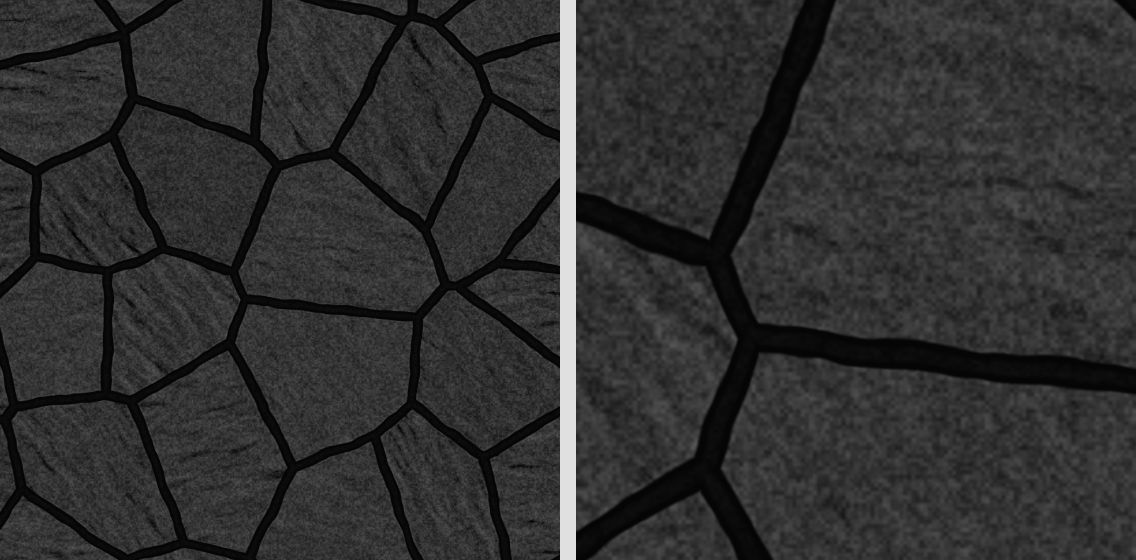
Left: the whole. Right: its middle third, enlarged.
Reproduce this texture procedurally as a three.js fragment shader.

```glsl
// Dark slate paving: irregular stones split by narrow, near-black joints.
// A warped Voronoi diagram gives stones and joint distance; fine grain and
// embossed, per-stone directional noise give the cleft rock surface.

varying vec2 vUv;

const float STONES_ACROSS = 4.3;
const float JITTER = 0.92;          // irregularity of stone centres
const float JOINT_HALF_WIDTH = 0.0088;
const float EDGE_SOFTNESS = 0.0013;
const float WOBBLE = 0.007;         // waviness of the joints
const float STONE_TONE = 0.199;
const float STONE_VARIATION = 0.028;
const float GRAIN = 0.15;
const float MOTTLE = 0.045;
const float RELIEF = 0.24;
const float CRACK_DEPTH = 0.10;
const float RIM_LIGHT = 0.035;
const float JOINT_EDGE_TONE = 0.018;
const float JOINT_CORE_TONE = 0.042;
const vec2 SEED = vec2(17.0, 41.0);

float hash(vec2 p) {
  vec3 q = fract(vec3(p.xyx) * 0.1031);
  q += dot(q, q.yzx + 33.33);
  return fract((q.x + q.y) * q.z);
}

vec2 hash2(vec2 p) {
  return vec2(hash(p), hash(p + vec2(57.0, 113.0)));
}

float noise(vec2 p) {
  vec2 cell = floor(p);
  vec2 f = fract(p);
  f = f * f * (3.0 - 2.0 * f);
  float low = mix(hash(cell), hash(cell + vec2(1.0, 0.0)), f.x);
  float high = mix(hash(cell + vec2(0.0, 1.0)), hash(cell + vec2(1.0)), f.x);
  return mix(low, high, f.y);
}

float fbm(vec2 p) {
  float sum = 0.0;
  float amplitude = 0.5;
  for (int i = 0; i < 4; i++) {
    sum += amplitude * noise(p);
    p = p * 2.03 + 19.7;
    amplitude *= 0.5;
  }
  return sum;
}

vec2 stoneCentre(vec2 cell) {
  return cell + 0.5 + JITTER * (hash2(cell + SEED) - 0.5);
}

// Returns the stone's cell id in xy and the distance to its joint in z.
vec3 paving(vec2 p) {
  vec2 home = floor(p);
  vec2 id = home;
  vec2 nearest = vec2(0.0);
  float best = 100.0;
  for (int y = -2; y <= 2; y++) {
    for (int x = -2; x <= 2; x++) {
      vec2 cell = home + vec2(float(x), float(y));
      vec2 toCentre = stoneCentre(cell) - p;
      float d = dot(toCentre, toCentre);
      if (d < best) { best = d; nearest = toCentre; id = cell; }
    }
  }
  float edge = 100.0;
  for (int y = -2; y <= 2; y++) {
    for (int x = -2; x <= 2; x++) {
      vec2 toCentre = stoneCentre(id + vec2(float(x), float(y))) - p;
      vec2 across = toCentre - nearest;
      if (dot(across, across) > 0.0001)
        edge = min(edge, dot(0.5 * (toCentre + nearest), normalize(across)));
    }
  }
  return vec3(id, edge);
}

// Cleft rock: streaks along one direction, lit from above.
float cleftSurface(vec2 p, vec2 id) {
  float kind = hash(id + 7.0);
  float angle = kind < 0.6 ? mix(-0.25, 0.4, hash(id + 11.0))
                           : mix(-1.2, -0.75, hash(id + 11.0));
  float c = cos(angle);
  float s = sin(angle);
  vec2 along = vec2(c * p.x + s * p.y, c * p.y - s * p.x);
  along.y += 0.014 * noise(p * 22.0 + id);
  vec2 q = along * vec2(15.0, 58.0) + id * 9.0;
  float slope = fbm(q) - fbm(q + vec2(0.1, 0.4));
  float roughness = mix(0.2, 1.0, hash(id + 23.0));
  float patches = smoothstep(0.3, 0.65, noise(p * 9.0 + id * 5.0));
  float crack = smoothstep(0.12, 0.28, slope) * patches;
  return -roughness * (RELIEF * slope + CRACK_DEPTH * crack);
}

void main() {
  vec2 p = vUv;
  vec2 wobble = vec2(noise(p * 24.0), noise(p * 24.0 + 71.0)) - 0.5;
  wobble += 0.3 * (vec2(noise(p * 75.0), noise(p * 75.0 + 31.0)) - 0.5);
  vec3 stone = paving((p + WOBBLE * wobble) * STONES_ACROSS);
  float edge = stone.z / STONES_ACROSS;

  // Stone face
  float grain = 0.6 * noise(p * 230.0) + 0.6 * noise(p * 410.0 + 13.0) - 0.6;
  float tone = STONE_TONE + STONE_VARIATION * (hash(stone.xy + 3.0) - 0.5);
  tone += GRAIN * grain + MOTTLE * (fbm(p * 28.0) - 0.47);
  tone += cleftSurface(p, stone.xy);
  float rim = 1.0 - smoothstep(0.0, 0.0022, abs(edge - JOINT_HALF_WIDTH - 0.002));
  tone += RIM_LIGHT * rim * noise(p * 45.0 + 5.0);

  // Joint: black sides around a slightly lighter, gritty core
  float core = 1.0 - smoothstep(0.002, 0.0065, edge);
  float joint = mix(JOINT_EDGE_TONE, JOINT_CORE_TONE, core) + 0.035 * grain * core;
  float face = smoothstep(-EDGE_SOFTNESS, EDGE_SOFTNESS, edge - JOINT_HALF_WIDTH);
  gl_FragColor = vec4(vec3(clamp(mix(joint, tone, face), 0.0, 1.0)), 1.0);
}
```
